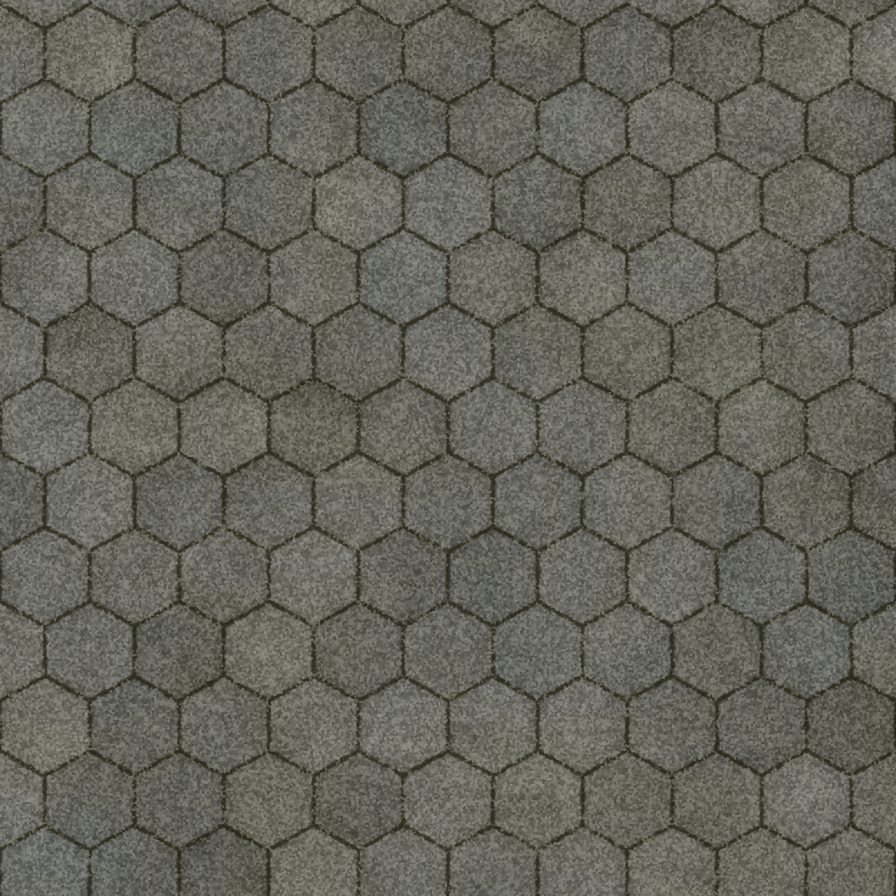
This texture is drawn by a Shadertoy shader. Its source:

```glsl
// Weathered grey concrete hexagon pavers, 10 across and 12 rows down, with dark mossy joints.

const float ROW_STEP = 0.8660254;   // row spacing of hexagons of unit width

vec2 hash2(vec2 p) {
    vec3 h = fract(vec3(p.xyx) * vec3(0.1031, 0.1030, 0.0973));
    h += dot(h, h.yzx + 33.33);
    return fract((h.xx + h.yz) * h.zy);
}

// Smooth cellular noise: each scattered grain blends its own brightness, 0 to 1.
float grains(vec2 p) {
    vec2 cell = floor(p);
    float total = 0.0, weight = 0.0;
    for (int y = -1; y <= 1; y++) {
        for (int x = -1; x <= 1; x++) {
            vec2 id = cell + vec2(x, y);
            vec2 toGrain = id + hash2(id) - p;
            float w = exp(-6.0 * dot(toGrain, toGrain));
            total += w * hash2(id + 71.0).x;
            weight += w;
        }
    }
    return total / weight;
}

// Layered, warped sines: cloudy stains around zero.
float stains(vec2 p) {
    float sum = 0.0, amplitude = 0.5;
    for (int i = 0; i < 5; i++) {
        p = mat2(0.8, -0.6, 0.6, 0.8) * p * 1.7 + 2.3;
        p += 0.8 * sin(p.yx * 1.3 + float(i));
        sum += amplitude * sin(p.x) * sin(p.y);
        amplitude *= 0.7;
    }
    return sum;
}

// Offset from the centre of the nearest hexagon.
vec2 hexOffset(vec2 p) {
    vec2 period = vec2(1.0, 2.0 * ROW_STEP);
    vec2 a = mod(p, period) - 0.5 * period;
    vec2 b = mod(p - 0.5 * period, period) - 0.5 * period;
    return dot(a, a) < dot(b, b) ? a : b;
}

void mainImage(out vec4 fragColor, in vec2 fragCoord) {
    vec2 uv = fragCoord / iResolution.xy;
    vec2 p = vec2(uv.x * 10.0 - 0.5, (uv.y * 12.0 - 0.28) * ROW_STEP);

    // Paver identity and distance to its edge
    vec2 q = hexOffset(p);
    vec2 id = mod(round((p - q) / vec2(0.5, ROW_STEP)), vec2(20.0, 12.0));
    vec2 random = hash2(id + 5.0);
    float edge = 0.5 - max(abs(q.x), dot(abs(q), vec2(0.5, ROW_STEP)));

    // Surface noise
    float fine = grains(uv * 400.0) - 0.5;
    float coarse = grains(uv * 130.0 + 40.0) - 0.5;
    float cloud = stains(p * 0.5);
    float blotch = stains(p * 1.1 + 30.0 * random);

    // Concrete: tone per paver, stains, grit and grime towards the rim
    float tone = 0.05 * (random.x - 0.5) + 0.032 * cloud + 0.042 * blotch;
    tone += 0.2 * fine + 0.035 * coarse;
    tone -= 0.045 * exp(-edge * 20.0);
    float warmth = 0.5 * (random.y - 0.5) + 0.7 * stains(p * 0.6 + 17.0);
    vec3 color = vec3(0.412, 0.412, 0.376) + tone;
    color += warmth * vec3(0.013, 0.003, -0.017);

    // Joint: slightly ragged dark soil with a few sandy flecks
    float ragged = edge + 0.012 * coarse + 0.01 * fine;
    float soft = 0.014 + 2.5 / iResolution.y;
    float joint = 1.0 - smoothstep(0.022 - soft, 0.022 + soft, ragged);
    float fleck = smoothstep(0.1, 0.4, fine + 0.5 * coarse);
    vec3 soil = mix(vec3(0.2, 0.195, 0.14), vec3(0.36, 0.345, 0.27), fleck);
    color = mix(color, soil + 0.3 * tone, 0.9 * joint);

    fragColor = vec4(color, 1.0);
}
```
